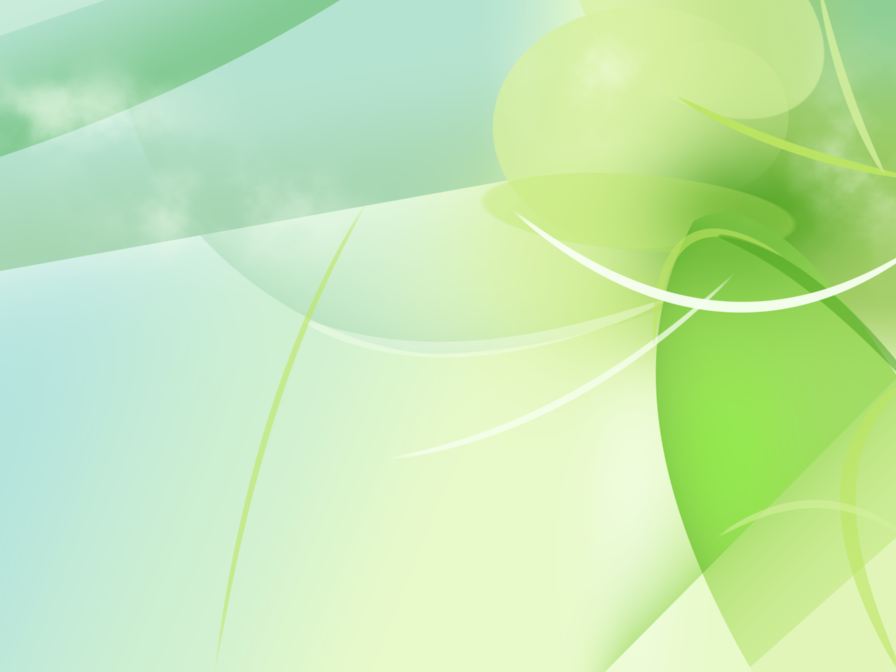
Write a Shadertoy shader that draws this background.

```glsl
// Soft green abstract: misty bands, translucent petals, a bright leaf and fine light ribbons.
const vec3 SKY = vec3(.70, .89, .87);
const vec3 MINT = vec3(.81, .94, .82);
const vec3 LEMON = vec3(.91, .98, .79);
const vec3 AQUA = vec3(.71, .89, .82);
const vec3 SAGE = vec3(.65, .84, .70);
const vec3 JADE = vec3(.49, .78, .55);
const vec3 OLIVE = vec3(.60, .78, .34);
const vec3 PETAL = vec3(.84, .94, .62);
const vec3 LIME = vec3(.74, .90, .38);
const vec3 LEAF = vec3(.61, .85, .36);
const vec3 BRIGHT = vec3(.56, .91, .27);
const vec3 CORE = vec3(.27, .62, .10);
const vec3 WHITE = vec3(.97, 1, .95);
const vec2 CANVAS = vec2(4, 3);
const int CURVE_STEPS = 12;

vec2 p;    // current point in canvas units
vec3 col;  // colour painted so far

void paint(vec3 tint, float alpha) { col = mix(col, tint, alpha); }

float hash(vec2 q) { return fract(sin(dot(q, vec2(127.1, 311.7))) * 43758.5); }

float noise(vec2 q) {
  vec2 i = floor(q), f = fract(q);
  f = f * f * (3. - 2. * f);
  return mix(mix(hash(i), hash(i + vec2(1, 0)), f.x),
             mix(hash(i + vec2(0, 1)), hash(i + vec2(1, 1)), f.x), f.y);
}

float fbm(vec2 q) {
  float sum = 0., amp = .5;
  for (int i = 0; i < 5; i++, amp *= .5) {
    sum += amp * noise(q);
    q = q * 2.03 + 7.1;
  }
  return sum;
}

// Smooth coverage from a signed distance
float inside(float d) {
  float px = CANVAS.y / iResolution.y;
  return smoothstep(-px, px, d);
}

float blob(float x, float y, float rx, float ry) {
  vec2 q = (p - vec2(x, y)) / vec2(rx, ry);
  return exp(-dot(q, q));
}

// Signed distance to a line, positive on the left of a to b
float edge(vec2 a, vec2 b) {
  vec2 d = normalize(b - a), q = p - a;
  return d.x * q.y - d.y * q.x;
}

// Approximate distance inside a turned ellipse
float ellipse(vec2 c, vec2 r, float turn) {
  float s = sin(turn), k = cos(turn);
  vec2 q = mat2(k, -s, s, k) * (p - c);
  return (1. - length(q / r)) * min(r.x, r.y);
}

// Quadratic curve: signed distance (left positive) and parameter
vec2 curve(vec2 a, vec2 b, vec2 c) {
  vec2 u = b - a, v = a - 2. * b + c, q, d;
  float t = 0., best = 1e9;
  for (int i = 0; i <= CURVE_STEPS; i++) {
    float s = float(i) / float(CURVE_STEPS);
    q = a + s * (2. * u + s * v) - p;
    if (dot(q, q) < best) { best = dot(q, q); t = s; }
  }
  for (int i = 0; i < 3; i++) {
    q = a + t * (2. * u + t * v) - p;
    d = 2. * (u + t * v);
    t = clamp(t - dot(q, d) / max(dot(d, d) + 2. * dot(q, v), .05), 0., 1.);
  }
  q = p - a - t * (2. * u + t * v);
  d = u + t * v;
  return vec2(length(q) * (d.x * q.y < d.y * q.x ? -1. : 1.), t);
}

// Tapered stroke along a curve
void ribbon(vec2 a, vec2 b, vec2 c, float width, vec3 tint, float alpha) {
  vec2 k = curve(a, b, c);
  float w = width * sqrt(max(sin(3.1416 * k.y), 0.));
  paint(tint, alpha * inside(w - abs(k.x)) * smoothstep(0., .01, w));
}

void mainImage(out vec4 fragColor, in vec2 fragCoord) {
  p = fragCoord / iResolution.xy * CANVAS;
  // Base gradient
  float slope = p.x - .4 * p.y;
  col = mix(SKY, MINT, smoothstep(-.6, .8, slope));
  paint(LEMON, smoothstep(.6, 1.8, slope));
  // Wide band and the mist below it
  float d = edge(vec2(0, 1.79), vec2(2.24, 2.19)), left = 1. - smoothstep(2.1, 2.7, p.x);
  paint(WHITE, .45 * exp(-abs(d) * 5.) * left);
  paint(mix(SAGE, AQUA, smoothstep(0., .65, d)), inside(d) * left);
  // Translucent bowl
  vec2 q = abs(p - vec2(1.95, 2.69)) / vec2(p.x < 1.95 ? 1.4 : 2.19, 1.27);
  float rim = 1. - pow(pow(q.x, 1.75) + pow(q.y, 1.75), .57);
  paint(mix(SAGE, LIME, smoothstep(1.9, 3., p.x)),
        .5 * inside(rim) * exp(-max(rim, 0.) * 5.) * (1. - smoothstep(2.5, 2.7, p.y)));
  // Upper left band
  d = curve(vec2(0, 2.3), vec2(.85, 2.58), vec2(1.55, 3.02)).x;
  paint(mix(JADE, AQUA, smoothstep(0., .65, d)), .9 * inside(d));
  paint(WHITE, .3 * inside(edge(vec2(0, 2.84), vec2(.47, 3))));
  // Yellow glow and pale veil
  paint(PETAL, .75 * blob(2.5, 1.9, .45, .5));
  paint(LIME, .5 * blob(2.85, 1.6, .3, .3));
  paint(WHITE, .55 * blob(2.83, .6, .2, .8));
  // Shaded field, petals and dark core
  paint(mix(OLIVE, JADE, blob(4., 3., .5, .5)), .85 * smoothstep(2.6, 3.4, p.x) * smoothstep(1.2, 1.7, p.y));
  paint(PETAL, .8 * inside(ellipse(vec2(2.86, 2.43), vec2(.66, .54), 0.)) * (1. - smoothstep(2.7, 3.5, p.x)));
  paint(PETAL, .65 * inside(ellipse(vec2(3.12, 2.95), vec2(.62, .4), -.6)));
  paint(PETAL, .3 * inside(ellipse(vec2(3.18, 2.48), vec2(.34), 0.)));
  paint(CORE, .85 * blob(3.35, 2.04, .42, .28));
  paint(LIME, .35 * inside(ellipse(vec2(2.85, 2.05), vec2(.7, .17), -.08)));
  // Leaf layers
  float side = curve(vec2(3.07, 1.96), vec2(2.68, 1.17), vec2(3.36, 0)).x;
  float top = -curve(vec2(2.95, 1.85), vec2(3.3, 2.45), vec2(4.05, 1.25)).x;
  float fold = edge(vec2(2.7, 0), vec2(4, 1.31)), hem = edge(vec2(3.37, .04), vec2(4, .6));
  paint(LEAF, .65 * inside(fold) * exp(-max(fold, 0.) * 6.) * smoothstep(2.5, 2.85, p.x) * smoothstep(1.2, .6, p.y));
  vec3 leaf = mix(LEAF, BRIGHT, blob(3.23, .97, .35, .5));
  leaf = mix(leaf, CORE, .3 * exp(-abs(side) * 9.) + .4 * blob(3.3, 1.95, .5, .3));
  vec3 under = mix(mix(PETAL, WHITE, .3), mix(PETAL, LEAF, .75 * exp(-abs(fold) * 3.)), inside(hem));
  paint(mix(under, leaf, inside(fold)), .92 * inside(side) * inside(top));
  // Clouds
  float mist = blob(1., 2.05, .5, .2) + blob(.3, 2.5, .5, .18) + blob(2.65, 2.62, .25, .22) + .8 * blob(3.85, 2.3, .35, .4);
  paint(WHITE, .65 * min(mist, 1.) * smoothstep(.3, .75, fbm(p * 4.)));
  // Ribbons of light
  ribbon(vec2(1.35, 1.57), vec2(2, 1.27), vec2(2.97, 1.66), .035, WHITE, .4);
  ribbon(vec2(1.64, 2.1), vec2(1.15, 1.3), vec2(.96, 0), .014, LIME, .6);
  ribbon(vec2(1.72, .95), vec2(2.55, 1.07), vec2(3.28, 1.78), .016, WHITE, .75);
  ribbon(vec2(3.02, 2.57), vec2(3.5, 2.3), vec2(4.1, 2.2), .02, LIME, .9);
  ribbon(vec2(3.66, 3.05), vec2(3.76, 2.55), vec2(3.95, 2.22), .02, PETAL, .8);
  ribbon(vec2(2.92, 1.45), vec2(2.93, 2.2), vec2(3.5, 1.85), .02, LIME, .6);
  ribbon(vec2(3.2, 1.95), vec2(3.6, 1.85), vec2(4.1, 1.25), .03, CORE, .5);
  ribbon(vec2(4.02, 1.28), vec2(3.55, .9), vec2(4.02, 0), .035, LIME, .6);
  ribbon(vec2(3.2, .6), vec2(3.65, .9), vec2(4.05, .6), .018, PETAL, .6);
  ribbon(vec2(2.29, 2.06), vec2(3.23, 1.28), vec2(4.11, 1.91), .024, WHITE, .95);
  fragColor = vec4(col, 1);
}
```
